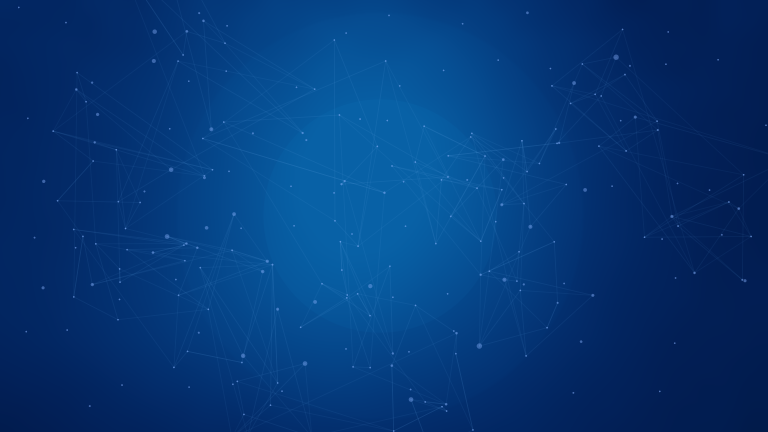
Give the GLSL for this background, as a Shadertoy shader.

```glsl
// A deep blue backdrop: an off-centre glow with faint stacked discs and haze,
// overlaid with a web of thin lines joining hashed nodes in soft clusters.
// Lengths are in canvas heights, so the scene scales with the canvas.

const vec3 DEEP_BLUE = vec3(0.005, 0.105, 0.29);
const vec3 GLOW_BLUE = vec3(0.030, 0.380, 0.65);
const vec3 LINE_COLOR = vec3(0.33, 0.60, 0.86);
const vec3 NODE_COLOR = vec3(0.52, 0.68, 0.98);

const vec2 GLOW_CENTER = vec2(0.87, 0.61);
const vec2 GLOW_SIZE = vec2(0.455, 0.53);
const vec2 DISC_CENTER = vec2(0.88, 0.50);
const float DISC_RADIUS = 0.27;
const float RING_RADIUS = 0.47;

const float LINE_HALF_WIDTH = 0.0009;
const float LINE_OPACITY = 0.15;
const float NODE_OPACITY = 0.62;
const float DUST_CELL = 0.125;
const int NODES = 12;
const int CLUSTERS = 13;

// Cluster layout: centre x, centre y, radius; neighbours in order are linked
const vec3 CLUSTER[CLUSTERS] = vec3[CLUSTERS](
    vec3(0.40, 0.86, 0.36), vec3(0.20, 0.62, 0.30), vec3(0.29, 0.36, 0.20),
    vec3(0.48, 0.33, 0.22), vec3(0.55, 0.17, 0.26), vec3(0.93, 0.14, 0.22),
    vec3(0.81, 0.31, 0.17), vec3(0.75, 0.66, 0.30), vec3(1.02, 0.57, 0.17),
    vec3(1.20, 0.32, 0.19), vec3(1.22, 0.67, 0.20), vec3(1.40, 0.79, 0.17),
    vec3(1.60, 0.53, 0.26));

vec2 hash22(vec2 p) {
    vec3 q = fract(p.xyx * vec3(0.1031, 0.1030, 0.0973));
    q += dot(q, q.yzx + 33.33);
    return fract((q.xx + q.yz) * q.zy);
}

float valueNoise(vec2 p) {
    vec2 i = floor(p), f = fract(p);
    f = f * f * (3.0 - 2.0 * f);
    float low = mix(hash22(i).x, hash22(i + vec2(1, 0)).x, f.x);
    float high = mix(hash22(i + vec2(0, 1)).x, hash22(i + vec2(1, 1)).x, f.x);
    return mix(low, high, f.y);
}

float haze(vec2 p) {
    return 0.55 * valueNoise(p * 4.0) + 0.3 * valueNoise(p * 9.0 + 7.0)
         + 0.15 * valueNoise(p * 19.0 + 3.0) - 0.5;
}

float coverage(float dist, float radius, float pixel) {
    return clamp((radius - dist) / pixel + 0.5, 0.0, 1.0);
}

float segmentDistance(vec2 p, vec2 a, vec2 b) {
    vec2 pa = p - a, ba = b - a;
    return length(pa - ba * clamp(dot(pa, ba) / max(dot(ba, ba), 1e-6), 0.0, 1.0));
}

vec2 nodePosition(int cluster, int node) {
    vec2 h = hash22(vec2(float(cluster) * 17.0 + 5.0, float(node) * 7.0 + 3.0));
    float angle = 6.2832 * h.x;
    return CLUSTER[cluster].xy + CLUSTER[cluster].z * pow(h.y, 0.7) * vec2(cos(angle), sin(angle));
}

// Small bright core, with a rare larger soft body
float nodeDot(float dist, float seed, float pixel) {
    float radius = 0.0018 + 0.0045 * pow(seed, 7.0);
    return coverage(dist, radius, pixel) * mix(1.0, 0.65, seed * seed);
}

// Brightness of the backdrop: 0 is deep blue, 1 is the heart of the glow
float glowLevel(vec2 p, float pixel) {
    vec2 g = (p - GLOW_CENTER) / GLOW_SIZE;
    float level = 0.93 * exp(-dot(g, g));
    vec2 lower = (p - vec2(0.50, 0.25)) / vec2(0.34, 0.26);
    level += 0.13 * exp(-dot(lower, lower));
    level += mix(0.12, 0.02, smoothstep(0.2, 1.5, p.x)) * smoothstep(-0.15, 0.35, p.y);
    float r = length(p - DISC_CENTER);
    level += 0.055 * coverage(r, DISC_RADIUS, pixel);
    level += 0.030 * coverage(r, RING_RADIUS, pixel * 3.0);
    float hazeAmount = 0.06 + 0.10 * smoothstep(0.6, 1.0, p.y);
    return clamp(level + hazeAmount * haze(p), 0.0, 1.0);
}

void mainImage(out vec4 fragColor, in vec2 fragCoord) {
    float pixel = 1.0 / iResolution.y;
    vec2 p = fragCoord * pixel;

    // Backdrop
    float level = glowLevel(p, pixel);
    vec3 color = mix(DEEP_BLUE, GLOW_BLUE, vec3(level, level, pow(level, 0.75)));

    // Web: each node joins the next, a random peer, or the next cluster
    float lines = 0.0, dots = 0.0;
    for (int c = 0; c < CLUSTERS; c++) {
        for (int n = 0; n < NODES; n++) {
            vec2 a = nodePosition(c, n);
            vec2 pick = hash22(vec2(float(n) + 41.0, float(c) + 11.0));
            int other = pick.x < 0.4 ? min(c + 1, CLUSTERS - 1) : c;
            vec2 near = nodePosition(c, (n + 1) % NODES);
            vec2 far = nodePosition(other, int(pick.y * float(NODES)));
            lines += coverage(segmentDistance(p, a, near), LINE_HALF_WIDTH, pixel);
            lines += 0.8 * coverage(segmentDistance(p, a, far), LINE_HALF_WIDTH, pixel);
            dots = max(dots, nodeDot(length(p - a), pick.y, pixel));
        }
    }

    // Loose dust, one speck in some of the grid cells
    vec2 cell = floor(p / DUST_CELL);
    vec2 h = hash22(cell + 71.0);
    float dust = nodeDot(length(p - (cell + 0.1 + 0.8 * h) * DUST_CELL), h.x, pixel);
    dots = max(dots, dust * step(0.35, h.y));

    float lineAlpha = 1.0 - exp(-lines * LINE_OPACITY * (0.6 + 0.4 * level));
    color = mix(color, LINE_COLOR, lineAlpha);
    color = mix(color, NODE_COLOR, dots * NODE_OPACITY);
    fragColor = vec4(color, 1.0);
}
```
